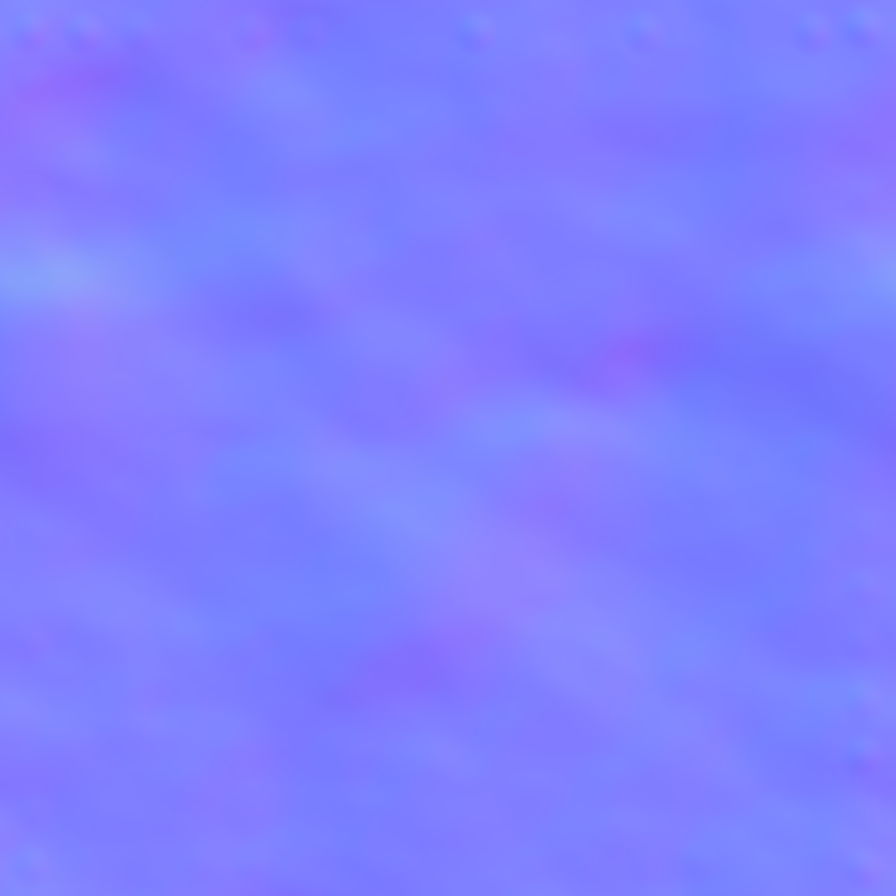
Reproduce this texture map procedurally as a Shadertoy shader.

```glsl
// Tangent-space normal map of a soft, gently rolling surface.
// Slopes are summed analytically from tiling cellular bumps in three sizes;
// a faint row of small beads runs along each border.

float hash(vec2 p) {
    p = fract(p * vec2(0.1731, 0.2317) + 0.37);
    p += dot(p, p.yx + 23.45);
    return fract((p.x + p.y) * p.x * 17.3);
}

// Gradient of the compact bump (1 - r^2)^3
vec2 bumpSlope(vec2 d) {
    float falloff = max(1.0 - dot(d, d), 0.0);
    return -6.0 * d * falloff * falloff;
}

// One jittered bump or dent per cell, repeating at the canvas border
vec2 cellSlope(vec2 uv, vec2 grid, float seed) {
    vec2 p = uv * grid;
    vec2 cell = floor(p);
    vec2 slope = vec2(0.0);
    for (int j = -1; j <= 1; j++) {
        for (int i = -1; i <= 1; i++) {
            vec2 neighbor = cell + vec2(i, j);
            vec2 id = mod(neighbor, grid) + seed;
            vec2 center = neighbor + vec2(hash(id), hash(id + 41.7));
            float height = 2.0 * hash(id + 83.1) - 1.0;
            slope += height * bumpSlope(p - center);
        }
    }
    return slope * grid / grid.y;
}

// Row of beads; q is (position along the border, distance from it)
vec2 beadSlope(vec2 q, float seed) {
    float along = q.x * 16.0;
    float strength = hash(vec2(floor(along), seed));
    vec2 d = vec2(fract(along) - 0.5, (q.y - 0.037) * 16.0);
    return strength * strength * bumpSlope(d * 2.1);
}

void mainImage(out vec4 fragColor, in vec2 fragCoord) {
    vec2 uv = fragCoord / iResolution.xy;

    // Broad swells, medium lumps and faint fine relief
    vec2 slope = 0.064 * cellSlope(uv, vec2(4.0, 5.0), 3.0);
    slope += 0.036 * cellSlope(uv, vec2(8.0, 10.0), 19.0);
    slope += 0.013 * cellSlope(uv, vec2(20.0, 24.0), 57.0);

    // Border beads, clearer at the top and right
    slope += 0.045 * beadSlope(vec2(uv.x, 1.0 - uv.y), 5.0) * vec2(1.0, -1.0);
    slope += 0.045 * beadSlope(vec2(uv.y, 1.0 - uv.x), 11.0).yx * vec2(-1.0, 1.0);
    slope += 0.020 * beadSlope(uv, 17.0);
    slope += 0.020 * beadSlope(uv.yx, 29.0).yx;

    vec3 normal = normalize(vec3(-slope, 1.0));
    fragColor = vec4(0.5 + 0.5 * normal, 1.0);
}
```
